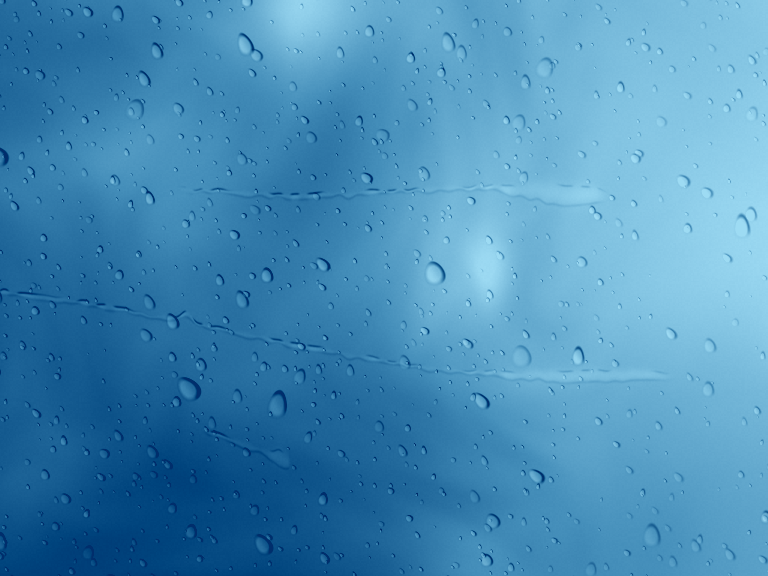
Give the GLSL for this texture, as a WebGL 1 fragment shader.

```glsl
precision highp float;
// Rain drops and water trails on a window under a soft blue sky.
// A scalar tone field (sky + streaks + drops) is mapped through a blue ramp;
// drops come from four rotated jittered grids, clouds from warped sines.

uniform vec2 u_resolution;

#define DROP_CELL 0.024     // grid size of the tiniest drops
#define DROP_GROWTH 1.75    // size step between drop layers
#define DROP_CHANCE 0.42    // share of filled cells
#define DROP_TILT 0.3       // mean lean of the drops
#define RIM_DARK 0.66       // shadow on the upper right rim
#define BODY_LIGHT 0.28     // glow on the lower left
#define CLOUD_DEPTH 0.13
#define SKY_CONTRAST 1.5
#define EDGE_SOFT 0.0011
#define LIGHT_DIR vec2(0.83, 0.56)

const vec3 DEEP = vec3(0.02, 0.29, 0.51);
const vec3 MIDDLE = vec3(0.27, 0.56, 0.73);
const vec3 PALE = vec3(0.55, 0.80, 0.91);

float hash(vec2 p) {
  p = fract(p * vec2(0.1631, 0.1973));
  p += dot(p, p.yx + 19.19);
  return fract(p.x * p.y * 27.3 + p.x * 11.7);
}

mat2 rotation(float a) {
  return mat2(cos(a), sin(a), -sin(a), cos(a));
}

float bump(vec2 p, vec2 center, vec2 size) {
  vec2 q = (p - center) / size;
  return exp(-dot(q, q));
}

float clouds(vec2 p) {
  float sum = 0.0, amp = 0.55;
  p *= 4.0;
  for (int i = 0; i < 5; i++) {
    p = rotation(0.9) * p * 1.65 + 1.3;
    p += 0.6 * sin(p.yx * 0.8);
    sum += amp * sin(p.x) * sin(p.y);
    amp *= 0.55;
  }
  return sum;
}

// Sky: dark lower left, pale right, a few bright openings.
float skyTone(vec2 p) {
  float c = clouds(p);
  vec2 uv = vec2(p.x * 0.75, p.y);
  float left = 0.03 + 0.35 * sqrt(uv.y);
  float right = 0.57 + 0.29 * smoothstep(0.0, 0.55, uv.y) - 0.06 * smoothstep(0.75, 1.0, uv.y);
  float across = 0.6 * uv.x + 0.4 * smoothstep(0.5, 0.78, uv.x + 0.08 * c);
  float tone = mix(left, right, across);
  vec2 warped = uv + 0.025 * c;
  tone += 0.36 * bump(warped, vec2(0.37, 0.99), vec2(0.08, 0.13));
  tone += 0.14 * bump(warped, vec2(0.48, 1.0), vec2(0.16, 0.12));
  tone += 0.26 * bump(warped, vec2(0.64, 0.54), vec2(0.025, 0.07));
  tone += 0.08 * bump(warped, vec2(0.14, 0.74), vec2(0.1, 0.09));
  tone += CLOUD_DEPTH * c * (1.0 - 0.65 * smoothstep(0.65, 0.85, uv.x));
  return clamp(0.5 + SKY_CONTRAST * (tone - 0.5), -0.08, 1.1);
}

// Trail around height offset e, from x0 to x1, widening toward its head.
float streak(float x, float e, float x0, float x1, float thin, float wide) {
  float t = clamp((x - x0) / (x1 - x0), 0.0, 1.0);
  float fade = smoothstep(0.0, 0.1, t) * smoothstep(1.0, 0.96, t);
  float head = smoothstep(0.72, 0.88, t);
  float w = mix(thin, wide, head) * sqrt(1.0 - pow(t, 18.0)) + 0.001;
  w *= 1.0 + 0.4 * sin(x * 97.0 + 2.5 * sin(x * 41.0)) * (1.0 - head);
  float beads = 0.5 + 0.5 * sin(x * 113.0 + 3.0 * sin(x * 37.0));
  float broken = smoothstep(0.1, 0.9, beads) * (1.0 - 0.6 * smoothstep(0.45, 0.7, t));
  float upper = (e - 0.8 * w) / 0.002;
  float lower = (e + w) / 0.0026;
  float body = mix(0.05 + 0.12 * beads, 0.12, head) * exp(-pow(abs(e / w), 2.0));
  float shadow = 0.13 * (1.0 - 0.5 * broken) * exp(-lower * lower);
  return fade * (body - 0.5 * broken * exp(-upper * upper) - shadow);
}

float streaks(vec2 p) {
  float ripple = 0.0013 * sin(p.x * 48.0 + 2.0 * sin(p.x * 21.0))
    + 0.001 * sin(p.x * 131.0 + 2.0 * sin(p.x * 53.0));
  float kink = 0.016 * exp(-pow((p.x - 0.325) / 0.014, 2.0));
  float longPath = 0.5 - 0.152 * smoothstep(-0.15, 0.95, p.x) + ripple + kink;
  float highPath = 0.667 + 1.3 * ripple + 0.007 * sin(p.x * 11.0 - 1.0);
  float shortPath = 0.25 - 0.36 * (p.x - 0.36) + ripple;
  return streak(p.x, p.y - longPath, -0.15, 1.18, 0.003, 0.011)
    + streak(p.x, p.y - highPath, 0.3, 1.06, 0.003, 0.02)
    + streak(p.x, p.y - shortPath, 0.35, 0.505, 0.004, 0.016);
}

// One drop layer: returns tone change, drops stay inside their cells.
float dropLayer(vec2 p, float cell, float chance, float seed, float blur) {
  mat2 turn = rotation(0.4 + seed * 1.1);
  vec2 grid = turn * p / cell + 40.0;
  vec2 id = floor(grid) + seed * 57.0;
  float size = mix(0.09, 0.175, hash(id + 3.7));
  vec2 jitter = vec2(hash(id + 11.3), hash(id + 23.9)) - 0.5;
  vec2 offset = (fract(grid) - 0.5 - jitter * 0.52) * turn / size;
  float lean = DROP_TILT + 1.4 * (hash(id + 31.1) - 0.5);
  vec2 q = rotation(-lean) * offset;
  q.x *= 1.0 + 0.2 * q.y;
  q /= vec2(0.84, mix(0.9, 1.4, hash(id + 43.3)));
  float d = length(q);
  float soft = min((EDGE_SOFT + 0.0013 * blur + 0.5 / u_resolution.y) / (size * cell), 0.6);
  float inside = 1.0 - smoothstep(1.0 - soft, 1.0 + soft, d);
  float facing = dot(offset, LIGHT_DIR);
  float rim = smoothstep(0.55, 0.95, d);
  float shade = BODY_LIGHT * smoothstep(0.65, -0.45, facing) - 0.34 * rim;
  shade -= RIM_DARK * rim * smoothstep(-0.1, 0.75, facing);
  // Faint and strong drops, gathered in loose groups.
  float strength = mix(0.35, 1.1, hash(id + 61.7)) * (1.0 - 0.25 * blur);
  float grouping = 1.0 + 0.6 * sin(id.x * 0.31 + 2.0 * sin(id.y * 0.23)) * sin(id.y * 0.37);
  return step(hash(id + 7.1), chance * grouping) * inside * shade * strength;
}

void main() {
  vec2 p = gl_FragCoord.xy / u_resolution.y;
  float blur = smoothstep(0.75, 1.25, p.x);
  float tone = skyTone(p) + streaks(p);

  // Drops, from tiny to large; large ones are rare.
  float cell = DROP_CELL;
  for (int i = 0; i < 4; i++) {
    float chance = i == 3 ? 0.45 * DROP_CHANCE : DROP_CHANCE;
    if (i == 0) chance *= 0.9 - 0.6 * blur;
    tone += dropLayer(p, cell, chance, float(i) + 1.0, blur);
    cell *= DROP_GROWTH;
  }

  // Fine grain and colour ramp.
  tone += 0.025 * (hash(floor(p * 384.0)) - 0.5);
  tone = clamp(tone, -0.2, 1.12);
  vec3 color = tone < 0.5 ? mix(DEEP, MIDDLE, tone * 2.0) : mix(MIDDLE, PALE, tone * 2.0 - 1.0);
  gl_FragColor = vec4(clamp(color, 0.0, 1.0), 1.0);
}
```
